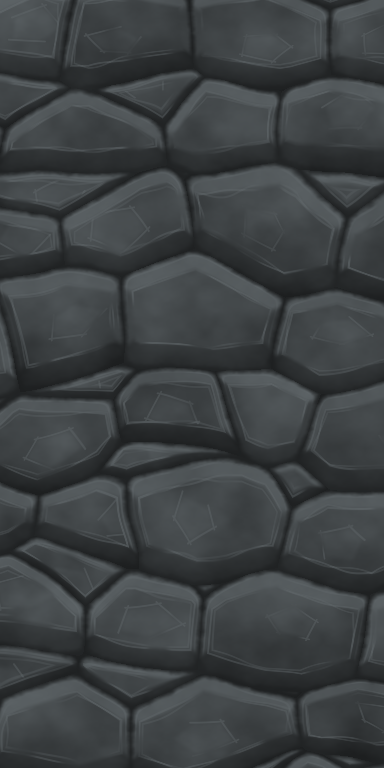
Reproduce this texture procedurally as a WebGL 1 fragment shader.

```glsl
precision highp float;
// Hand-painted wall of bevelled grey stones with chalky sketch strokes.
uniform vec2 u_resolution;

const vec2 CELL = vec2(0.35, 0.255);    // mean stone size, canvas width = 1
const vec2 JITTER = vec2(0.60, 0.26);   // scatter of stone centres, in cells
const vec2 METRIC = vec2(1.0, 2.6);     // taller weight squares the blocks
const float SIZE_SPREAD = 0.05;         // variation of stone size
const float ROW_BEND = 0.11;            // slow rise and fall of the courses
const float BEVEL_TOP = 0.036;
const float BEVEL_SIDE = 0.016;
const float BEVEL_BOTTOM = 0.048;
const float ROUNDING = 0.007;           // softness of stone corners
const float FACET_BLEND = 0.006;        // softness between bevel facets
const float STROKE_WIDTH = 0.0038;
const float GAP_TONE = 0.135;
const float SHADE_TONE = 0.180;
const float FACE_TONE = 0.262;
const float LIGHT_TONE = 0.345;
const float CHALK_TONE = 0.42;
const vec3 TINT = vec3(0.935, 1.0, 1.03);

float hash(vec2 p) {
  vec3 q = fract(vec3(p.xyx) * 0.1031);
  q += dot(q, q.yzx + 33.33);
  return fract((q.x + q.y) * q.z);
}

vec2 hash2(vec2 p) {
  return vec2(hash(p + 17.3), hash(p + 71.9));
}

float noise(vec2 p) {
  vec2 i = floor(p), f = fract(p);
  f = f * f * (3.0 - 2.0 * f);
  return mix(mix(hash(i), hash(i + vec2(1.0, 0.0)), f.x),
             mix(hash(i + vec2(0.0, 1.0)), hash(i + 1.0), f.x), f.y);
}

float fbm(vec2 p) {
  return 0.55 * noise(p) + 0.3 * noise(p * 2.1 + 7.0) + 0.15 * noise(p * 4.3 + 19.0);
}

float stroke(float d) {
  return 1.0 - smoothstep(0.2 * STROKE_WIDTH, STROKE_WIDTH, abs(d));
}

// Site k near a cell: xy centre, z power weight, w bevel scale.
// The first 25 are main stones, the rest are fillers at the junctions.
vec4 site(vec2 base, float k) {
  vec2 cell = base + vec2(mod(k, 5.0), mod(floor(k / 5.0), 5.0)) - 2.0;
  float filler = step(24.5, k);
  vec2 seed = cell + 50.0 + filler * 130.0;
  vec2 local = mix(vec2(0.5), vec2(1.0, 0.9), filler);
  local += (hash2(seed) - 0.5) * JITTER * (1.0 - 0.4 * filler);
  local.x += 0.5 * mod(cell.y, 2.0);
  float size = hash(seed + 5.7);
  float weight = mix(size * SIZE_SPREAD, size * 0.06 - 0.05, filler);
  return vec4((cell + local) * CELL, weight, mix(0.8 + 0.4 * size, 0.35, filler));
}

float power(vec2 p, vec4 s) {
  vec2 d = p - s.xy;
  return dot(d * d, METRIC) - s.z;
}

// Broken chalk polygon on a stone face: x stroke cover, y inside mask.
vec2 sketch(vec2 p, vec2 seed, float radius) {
  float cover = 0.0, inside = 1.0;
  float turn = hash(seed) * 6.2832;
  for (int i = 0; i < 5; i++) {
    float a = float(i), b = mod(a + 1.0, 5.0);
    float angleA = turn + a * 1.2566, angleB = turn + b * 1.2566;
    vec2 v = radius * (0.6 + 0.6 * hash(seed + a)) * vec2(cos(angleA), 0.7 * sin(angleA));
    vec2 w = radius * (0.6 + 0.6 * hash(seed + b)) * vec2(cos(angleB), 0.7 * sin(angleB));
    vec2 e = w - v, q = p - v;
    float t = dot(q, e) / dot(e, e);
    float side = (e.x * q.y - e.y * q.x) / length(e);
    float d = length(q - e * clamp(t, -0.08, 1.08));
    cover = max(cover, stroke(d) * step(0.25, hash(seed + a * 3.1 + 9.0)));
    inside *= smoothstep(-0.004, 0.012, side);
  }
  return vec2(cover, inside);
}

void main() {
  vec2 uv = gl_FragCoord.xy / u_resolution.x;
  vec2 p = uv + 0.014 * (vec2(noise(uv * 9.0), noise(uv * 9.0 + 40.0)) - 0.5);
  p += ROW_BEND * (vec2(0.4 * noise(uv * 2.5 + 11.0), noise(uv * 2.3 + 31.0)) - 0.5);
  vec2 base = floor(p / CELL);

  // Find the stone that owns this point
  vec4 stone = vec4(0.0);
  float nearest = 1e3;
  for (int k = 0; k < 50; k++) {
    vec4 s = site(base, float(k));
    float reach = power(p, s);
    if (reach < nearest) { nearest = reach; stone = s; }
  }

  // Rounded rim distance, flat face distance and bevel slope
  float rimSum = 0.0, slopeSum = 0.0, blendSum = 0.0, face = 1e3;
  for (int k = 0; k < 50; k++) {
    vec4 s = site(base, float(k));
    vec2 toward = (s.xy - stone.xy) * METRIC;
    float span = length(toward);
    if (span > 0.0001) {
      float edge = (power(p, s) - nearest) / (2.0 * span);
      float up = toward.y / span;
      float bevel = mix(BEVEL_SIDE, up > 0.0 ? BEVEL_TOP : BEVEL_BOTTOM, up * up);
      float inset = edge - bevel * stone.w - 0.008;
      float blend = exp(-inset / FACET_BLEND);
      rimSum += exp(-edge / ROUNDING);
      slopeSum += up * blend;
      blendSum += blend;
      face = min(face, inset);
    }
  }
  float rim = -ROUNDING * log(rimSum + 1e-20);
  float slope = slopeSum / (blendSum + 1e-20);

  // Painted tones of face and bevels, undersides fading into the gap
  vec2 seed = floor(stone.xy * 400.0) + 90.0;
  float cloud = fbm(uv * 7.0 + hash(seed) * 20.0) - 0.5;
  float grain = fbm(uv * vec2(34.0, 48.0)) - 0.5;
  float faceTone = FACE_TONE + 0.22 * (p.y - stone.y) + 0.15 * cloud;
  float shade = SHADE_TONE + 0.9 * (clamp(rim, 0.0, 0.06) - 0.03);
  float bevelTone = mix(shade, LIGHT_TONE, smoothstep(-0.8, 0.75, slope)) + 0.07 * cloud;
  float tone = mix(bevelTone, faceTone, smoothstep(-0.008, 0.008, face));
  tone += 0.035 * (hash(seed + 3.0) - 0.5) + 0.02 * grain;

  // Chalk strokes along facets, rims and chipped faces
  float wobble = 0.010 * (noise(uv * 12.0 + 3.0) - 0.5);
  float chalk = 0.7 * stroke(face + wobble) + 0.5 * stroke(face - 0.004 - 2.0 * wobble);
  chalk += 0.6 * stroke(rim - 0.013 + wobble) * smoothstep(-0.5, 0.3, slope);
  vec2 chip = sketch(p - stone.xy - 0.05 * (hash2(seed) - 0.5), seed, 0.078);
  float onFace = smoothstep(0.0, 0.006, face) * step(0.25, hash(seed + 8.0));
  tone += 0.022 * chip.y * onFace;
  chalk += 0.7 * chip.x * onFace;
  chalk *= smoothstep(0.15, 0.6, noise(uv * 17.0 + 60.0));
  tone = mix(tone, CHALK_TONE, 0.55 * min(chalk, 1.0));

  // Soft dark gaps between the stones
  tone = mix(GAP_TONE + 0.05 * cloud, tone, smoothstep(-0.003, 0.014, rim + 0.008 * grain));
  gl_FragColor = vec4(clamp(tone * TINT, 0.0, 1.0), 1.0);
}
```
